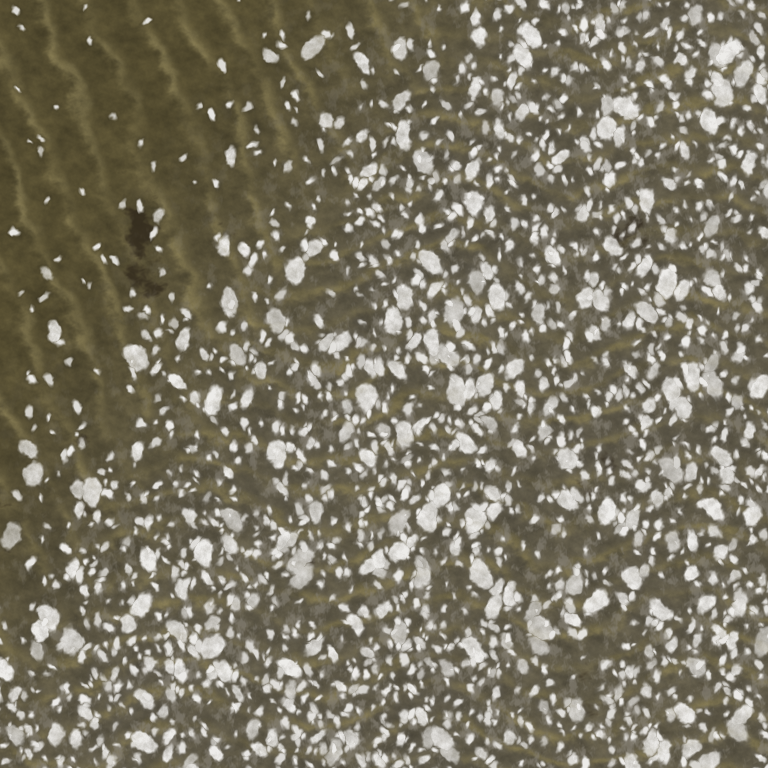
A WebGL 2 fragment shader for this texture:

```glsl
#version 300 es
precision highp float;
// Shallow rippled water over olive silt, with broken sun glints gathering to the lower right.

uniform vec2 u_resolution;
out vec4 fragColor;

const float TAU = 6.2831853;
const vec3 SILT = vec3(0.31, 0.28, 0.175);
const vec3 SHADE = vec3(0.345, 0.325, 0.27);
const vec3 SAND = vec3(0.50, 0.46, 0.31);
const vec3 SHEEN = vec3(0.53, 0.51, 0.465);
const vec3 GLINT = vec3(0.93, 0.925, 0.915);

vec3 hash3(vec2 p) {
    vec3 q = fract(p.xyx * vec3(0.1031, 0.1030, 0.0973));
    q += dot(q, q.yxz + 33.33);
    return fract((q.xxy + q.yzz) * q.zyx);
}

// Layered sines, each octave rotated and bent, roughly -1 to 1
float waves(vec2 p) {
    float sum = 0.0, amp = 0.55;
    for (int i = 0; i < 4; i++) {
        sum += amp * sin(p.x + 1.3 * sin(p.y * 0.8)) * cos(p.y + 1.1 * sin(p.x * 0.7));
        p = mat2(1.6, 1.2, -1.2, 1.6) * p + 3.7;
        amp *= 0.62;
    }
    return sum;
}

// Thin crests of a periodic phase
float crest(float phase, float sharpness) {
    return pow(0.5 + 0.5 * sin(TAU * phase), sharpness);
}

// How much of the sky reflects here: low at the upper left
float glare(vec2 p) {
    return smoothstep(-0.36, 0.14, 0.9 * p.x - 0.6 * p.y);
}

// Chance of a glint: loose clusters, turning into level rows on the right
float glintChance(vec2 p, float base) {
    float cluster = waves(p * 17.0);
    float rows = crest(p.y * 23.0 + 0.5 * sin(p.x * 19.0) + 0.5 * cluster, 0.8);
    float rowWeight = smoothstep(0.4, 0.8, p.x) * smoothstep(0.2, 0.6, p.y);
    float spread = clamp(0.62 + 0.6 * cluster, 0.12, 1.0);
    return mix(base, 1.0, glare(p)) * mix(spread, 0.2 + 0.75 * rows, rowWeight);
}

// Cellular glints: x is the bright body, y the faint rim around it
vec2 glints(vec2 p, float grid, float base, vec2 radii, float softness) {
    vec2 cell = floor(p * grid);
    vec2 result = vec2(0.0);
    for (int y = -1; y <= 1; y++) {
        for (int x = -1; x <= 1; x++) {
            vec2 id = cell + vec2(x, y);
            vec3 place = hash3(id + grid);
            vec3 form = hash3(id + grid * 2.7 + 19.0);
            vec2 centre = (id + 0.1 + 0.8 * place.xy) / grid;
            if (place.z > glintChance(centre, base)) continue;
            float angle = (form.x - 0.5) * 1.9;
            float c = cos(angle), s = sin(angle);
            vec2 d = mat2(c, s, -s, c) * (p - centre) * vec2(1.3, 0.82);
            float radius = mix(radii.x, radii.y, form.y * form.y) / grid;
            float edge = length(d) - radius;
            float body = 1.0 - smoothstep(-softness, softness, edge);
            float rim = 1.0 - smoothstep(0.0, 0.007, edge);
            result = max(result, vec2(body * mix(0.6, 1.0, sqrt(form.z)), rim));
        }
    }
    return result;
}

// Silt bed with steep ripples on the left and level ones on the right
vec3 waterBed(vec2 p) {
    float slow = waves(p * 9.0);
    float fine = waves(p * vec2(60.0, 85.0));
    float reach = glare(p);
    float steep = crest((p.x + 0.43 * p.y) * 15.5 + 0.45 * slow + 0.12 * fine, 5.0);
    float level = crest(p.y * 23.0 + 0.5 * sin(p.x * 19.0) + 0.6 * slow + 0.15 * fine + 0.5, 3.5);
    float patches = smoothstep(-0.5, 0.5, waves(p * 24.0 + 5.0));
    float ripple = mix(steep, level, smoothstep(0.35, 0.9, reach)) * mix(0.3, 1.0, patches);
    vec3 colour = mix(SILT, SHADE, reach);
    colour = mix(colour, SAND, clamp(0.72 * ripple + 0.1 * slow + 0.1, 0.0, 1.0));
    colour *= 1.0 + 0.13 * fine + 0.07 * waves(p * 190.0);
    float weed = smoothstep(0.72, 0.98, waves(p * 10.0 + 2.0) + 0.25 * fine);
    return mix(colour, vec3(0.16, 0.13, 0.09), 0.7 * weed);
}

void main() {
    vec2 p = gl_FragCoord.xy / min(u_resolution.x, u_resolution.y);
    float softness = max(0.0026, 1.0 / min(u_resolution.x, u_resolution.y));
    vec3 colour = waterBed(p);

    // Ragged outlines come from a small shift of the plane
    vec2 ragged = p + 0.005 * vec2(waves(p * 62.0), waves(p * 62.0 + 40.0));
    vec2 broad = glints(ragged, 35.0, 0.03, vec2(0.17, 0.56), softness);
    vec2 small = glints(ragged, 61.0, 0.13, vec2(0.17, 0.42), softness);

    // Grey sheen between the glints
    float film = smoothstep(0.0, 0.75, waves(p * vec2(105.0, 80.0) + 11.0)) * glare(p);
    float rim = max(broad.y, small.y);
    colour *= 1.0 - 0.1 * rim;
    colour = mix(colour, SHEEN, clamp(0.65 * film + 0.3 * rim * glare(p), 0.0, 0.9));

    // Mottled highlights
    float mottle = 0.92 + 0.22 * waves(p * 150.0);
    float light = clamp(max(broad.x * mottle, small.x), 0.0, 1.0);
    colour = mix(colour, GLINT, light);

    fragColor = vec4(clamp(colour, 0.0, 1.0), 1.0);
}
```
